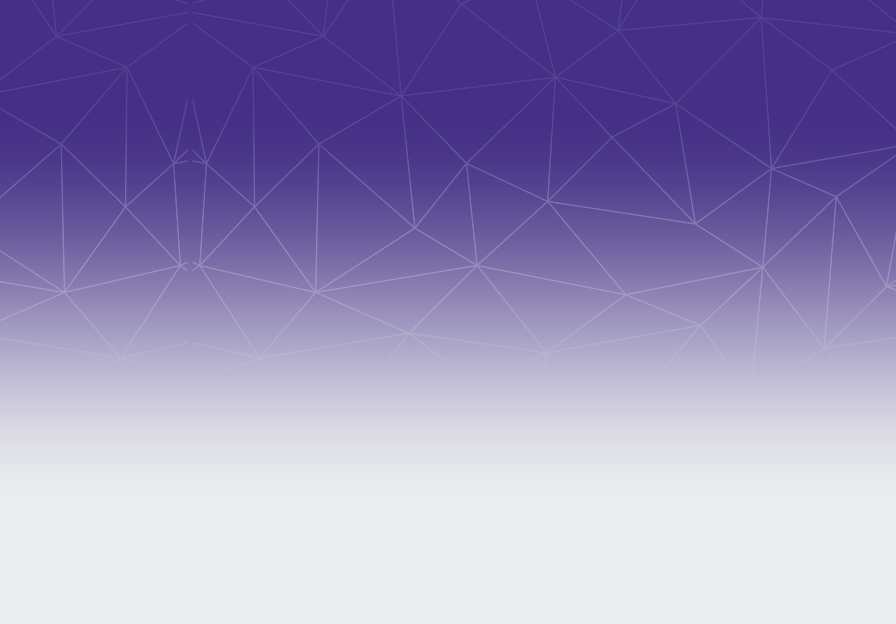
This background is drawn by a WebGL 1 fragment shader. Its source:

```glsl
precision highp float;
// A violet sky fading into pale grey, overlaid with a faint wire mesh.
// The mesh is a staggered lattice with jittered nodes, mirrored about a
// vertical axis; some level links are swapped for upright ones.

uniform vec2 u_resolution;

const vec3 VIOLET = vec3(0.267, 0.188, 0.525);
const vec3 PALE = vec3(0.922, 0.929, 0.937);
const vec3 WIRE = vec3(0.85, 0.83, 0.91);
const float ASPECT = 1.438;
const float MIRROR_X = 0.305;
const float FIRST_ROW = 0.038;
const vec2 SPACING = vec2(0.2285, 0.102);
const float HALF_WIDTH = 0.0011;

float hash(vec2 p) {
  return fract(sin(dot(p, vec2(12.9898, 78.233))) * 43758.5453);
}

// Distance from p to the segment a-b
float segment(vec2 p, vec2 a, vec2 b) {
  vec2 ab = b - a;
  float t = clamp(dot(p - a, ab) / dot(ab, ab), 0.0, 1.0);
  return length(p - a - ab * t);
}

// Position of a lattice node: row stagger, zigzag, then random jitter
vec2 node(vec2 id) {
  float odd = mod(id.y, 2.0);
  float rowSign = mod(id.y, 3.0) > 1.5 ? 1.0 : -1.0;
  float zigzag = rowSign * (1.0 - 2.0 * mod(id.x, 2.0));
  vec2 jitter = vec2(hash(id), hash(id + 37.0)) - 0.5;
  vec2 offset = vec2(0.5 * odd, 0.22 * zigzag) + jitter * vec2(0.24, 0.26);
  return (id + offset) * SPACING + vec2(0.0, FIRST_ROW);
}

// Distance to the closest link that starts at one node
float linksFrom(vec2 p, vec2 id) {
  float odd = mod(id.y, 2.0);
  vec2 here = node(id);
  vec2 below = id + vec2(odd, 1.0);
  vec2 belowPos = node(below);
  float d = segment(p, here, belowPos);
  if (hash(id + 11.0) > 0.1) {
    d = min(d, segment(p, here, node(below - vec2(1.0, 0.0))));
  }
  // Either the level link or the upright one that crosses it
  bool upright = hash(id + 5.0) < 0.4;
  vec2 a = upright ? node(id + vec2(odd, -1.0)) : here;
  vec2 b = upright ? belowPos : node(id + vec2(1.0, 0.0));
  return min(d, segment(p, a, b));
}

float meshDistance(vec2 p) {
  vec2 cell = (p - vec2(0.0, FIRST_ROW)) / SPACING;
  vec2 base = vec2(floor(cell.x), floor(cell.y + 0.5));
  float d = 1.0;
  for (int j = -2; j <= 2; j++) {
    for (int i = -2; i <= 1; i++) {
      d = min(d, linksFrom(p, base + vec2(float(i), float(j))));
    }
  }
  return d;
}

// Wire strength by depth below the top edge
float wireOpacity(float depth) {
  float rise = mix(0.1, 0.3, smoothstep(0.1, 0.4, depth));
  return rise * (1.0 - smoothstep(0.45, 0.71, depth));
}

void main() {
  vec2 uv = gl_FragCoord.xy / u_resolution;
  float depth = 1.0 - uv.y;
  float pixel = 1.0 / u_resolution.y;

  // Background fade
  vec3 color = mix(VIOLET, PALE, smoothstep(0.174, 0.822, depth));

  // Mirrored mesh with a thin gap along the axis
  float side = abs(uv.x * ASPECT - MIRROR_X);
  float d = meshDistance(vec2(side, depth));
  float wire = 1.0 - smoothstep(HALF_WIDTH - 0.5 * pixel, HALF_WIDTH + 0.5 * pixel, d);
  wire *= smoothstep(0.002, 0.006, side);

  color = mix(color, WIRE, wire * wireOpacity(depth));
  gl_FragColor = vec4(color, 1.0);
}
```
